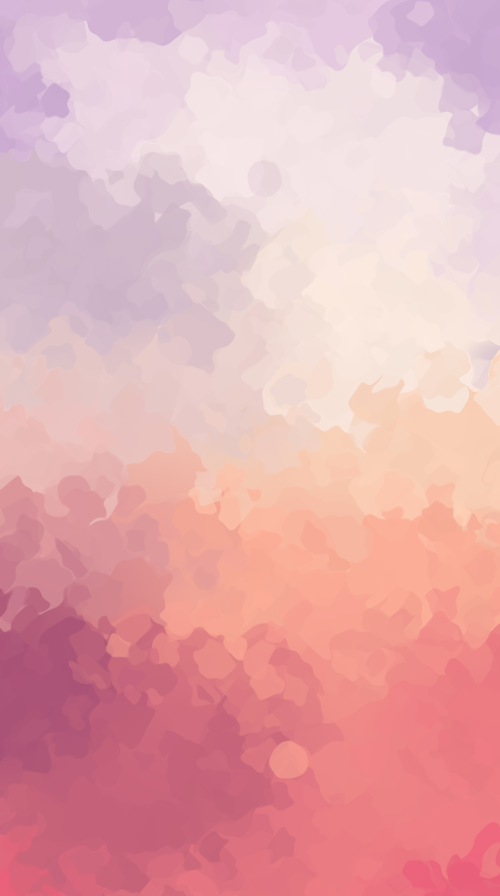
Give the GLSL for this background, as a WebGL 1 fragment shader.

```glsl
precision highp float;
// Painted sunset clouds: lilac and cream above coral and plum, in overlapping flat dabs.

uniform vec2 u_resolution;

// Palette
const vec3 LILAC = vec3(0.80, 0.67, 0.82);
const vec3 ORCHID = vec3(0.89, 0.78, 0.87);
const vec3 PEARL = vec3(0.955, 0.89, 0.895);
const vec3 CREAM = vec3(0.975, 0.905, 0.865);
const vec3 MAUVE = vec3(0.81, 0.715, 0.785);
const vec3 DUSTY = vec3(0.90, 0.785, 0.78);
const vec3 BLUSH = vec3(0.92, 0.735, 0.72);
const vec3 PEACH = vec3(0.975, 0.81, 0.71);
const vec3 APRICOT = vec3(0.975, 0.67, 0.585);
const vec3 CORAL = vec3(0.94, 0.55, 0.535);
const vec3 ROSE = vec3(0.925, 0.48, 0.51);
const vec3 OLD_ROSE = vec3(0.86, 0.585, 0.605);
const vec3 WINE = vec3(0.775, 0.385, 0.475);
const vec3 PLUM = vec3(0.67, 0.325, 0.465);
const vec3 HOT_PINK = vec3(0.92, 0.38, 0.48);

// Brushwork, in units of the canvas height
const float DAB_SIZE = 0.105;
const float DAB_SHRINK = 0.60;
const float DAB_OPACITY = 0.72;
const float DAB_SCATTER = 0.075;
const float FIRST_SHARE = 0.85;
const float SHARE_SHRINK = 0.70;
const float EDGE = 0.0014;
const float TONE = 0.035;

vec4 hash4(vec2 cell) {
  vec4 s = vec4(dot(cell, vec2(127.1, 311.7)), dot(cell, vec2(269.5, 183.3)),
                dot(cell, vec2(113.5, 271.9)), dot(cell, vec2(246.1, 124.6)));
  return fract(sin(s) * 43758.55);
}

// Bends straight outlines into ragged ones with layered sines.
vec2 ragged(vec2 p) {
  return 0.005 * sin(p.yx * 47.0 + vec2(0.4, 2.1))
       + 0.003 * sin(p.yx * 103.0 + p * 61.0)
       + 0.0012 * sin(p.yx * 271.0 - p * 150.0);
}

// Elliptical patch of colour with a soft rim.
vec3 wash(vec3 base, vec2 uv, vec2 center, vec2 radii, vec3 tint) {
  float d = length((uv - center) / radii);
  return mix(base, tint, 1.0 - smoothstep(0.35, 1.15, d));
}

// Nearly flat round dab, measured in units of the canvas height.
vec3 accent(vec3 base, vec2 p, vec2 center, float radius, vec3 tint, float opacity) {
  float d = length(p - center) - radius;
  return mix(base, tint, opacity * (1.0 - smoothstep(-EDGE, EDGE, d)));
}

// The broad layout of colours over the unit canvas.
vec3 skyColor(vec2 uv) {
  float y = uv.y + 0.05 * (uv.x - 0.5);
  vec3 c = mix(ROSE, CORAL, smoothstep(0.02, 0.24, y));
  c = mix(c, APRICOT, smoothstep(0.21, 0.37, y));
  c = mix(c, PEACH, smoothstep(0.40, 0.50, y));
  c = mix(c, CREAM, smoothstep(0.49, 0.60, y));
  c = mix(c, PEARL, smoothstep(0.68, 0.82, y));
  c = mix(c, ORCHID, smoothstep(0.88, 0.99, y));

  // Lilac corners around the bright cloud
  c = wash(c, uv, vec2(0.24, 1.03), vec2(0.30, 0.09), mix(LILAC, ORCHID, 0.4));
  c = wash(c, uv, vec2(-0.06, 0.88), vec2(0.31, 0.18), LILAC);
  c = wash(c, uv, vec2(0.23, 0.90), vec2(0.16, 0.09), mix(PEARL, ORCHID, 0.5));
  c = wash(c, uv, vec2(1.06, 0.95), vec2(0.29, 0.12), LILAC);
  c = wash(c, uv, vec2(1.04, 0.74), vec2(0.20, 0.10), mix(PEARL, ORCHID, 0.5));

  // Shaded cloud on the left and haze on the right
  c = wash(c, uv, vec2(0.18, 0.58), vec2(0.50, 0.15), DUSTY);
  c = wash(c, uv, vec2(0.17, 0.71), vec2(0.40, 0.115), MAUVE);
  c = wash(c, uv, vec2(-0.03, 0.50), vec2(0.42, 0.08), BLUSH);
  c = wash(c, uv, vec2(1.02, 0.60), vec2(0.10, 0.03), mix(MAUVE, CREAM, 0.4));
  c = wash(c, uv, vec2(0.95, 0.51), vec2(0.36, 0.07), PEACH);

  // Deep lower left and warm lower right
  c = wash(c, uv, vec2(0.13, 0.39), vec2(0.34, 0.10), OLD_ROSE);
  c = wash(c, uv, vec2(1.06, 0.20), vec2(0.36, 0.15), ROSE);
  c = wash(c, uv, vec2(0.24, 0.12), vec2(0.45, 0.18), WINE);
  c = wash(c, uv, vec2(-0.07, 0.25), vec2(0.36, 0.16), PLUM);
  c = wash(c, uv, vec2(-0.02, -0.02), vec2(0.24, 0.08), HOT_PINK);
  return wash(c, uv, vec2(1.02, -0.02), vec2(0.34, 0.07), HOT_PINK);
}

// Each dab pulls the sampling place toward one fixed point; z holds its tone.
vec3 paintDabs(vec2 p) {
  vec3 brush = vec3(p, 0.0);
  vec2 bent = p + ragged(p);
  float size = DAB_SIZE;
  float share = FIRST_SHARE;
  float order = 1.0;
  for (int layer = 0; layer < 4; layer++) {
    vec2 grid = bent / size + 17.3 * float(layer);
    float soft = EDGE / size;
    for (int j = -1; j <= 1; j++) {
      for (int i = -1; i <= 1; i++) {
        vec2 cell = floor(grid) + order * vec2(float(i), float(j));
        vec4 h = hash4(cell);
        vec4 k = hash4(cell + 61.7);
        vec2 toDab = cell + 0.15 + 0.7 * h.xy - grid;
        vec2 wobble = 0.09 * sin(toDab.yx * 6.0 + 6.28 * h.zw);
        float d = length(toDab + wobble) - mix(0.35, 0.88, h.z);
        float cover = DAB_OPACITY * step(k.z, share) * (1.0 - smoothstep(-soft, soft, d));
        vec2 target = bent + size * toDab + DAB_SCATTER * (k.xy - 0.5);
        brush = mix(brush, vec3(target, h.w - 0.5), cover);
      }
    }
    size *= DAB_SHRINK;
    share *= SHARE_SHRINK;
    order = -order;
  }
  return brush;
}

void main() {
  vec2 p = gl_FragCoord.xy / u_resolution.y;
  vec2 aspect = vec2(u_resolution.x / u_resolution.y, 1.0);
  vec3 brush = paintDabs(p);
  vec3 color = skyColor(brush.xy / aspect);

  // A few distinct dabs
  vec2 bent = p + 0.3 * ragged(p);
  color = accent(color, bent, vec2(0.53, 0.80) * aspect, 0.020, mix(PEARL, MAUVE, 0.4), 0.6);
  color = accent(color, bent, vec2(0.15, 0.45) * aspect, 0.019, OLD_ROSE, 0.7);
  color = accent(color, bent, vec2(0.58, 0.15) * aspect, 0.021, mix(CORAL, APRICOT, 0.4), 0.8);

  gl_FragColor = vec4(color * (1.0 + TONE * brush.z), 1.0);
}
```
